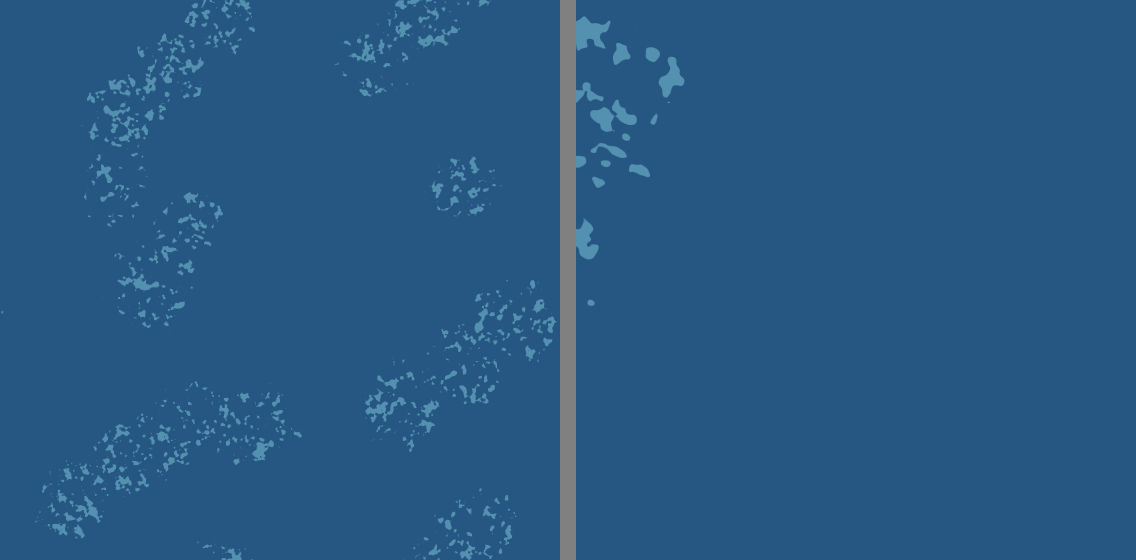
Left, the full canvas; right, a detail of the centre.
A WebGL 2 fragment shader for this texture:

```glsl
#version 300 es
precision highp float;
// Chains of round, speckled patches of pale flecks scattered over a flat blue ground.

uniform vec2 u_resolution;
out vec4 fragColor;

const vec3 GROUND_COLOR = vec3(0.15, 0.34, 0.51);
const vec3 FLECK_COLOR = vec3(0.33, 0.57, 0.69);

const ivec2 CHAIN_GRID = ivec2(2, 3);   // chains across and up
const int MAX_LINKS = 4;                // most patches in one chain
const float CHAIN_JITTER = 0.35;        // wander of a chain inside its cell
const float LINK_LENGTH = 0.125;        // distance between linked patches
const float CHAIN_ANGLE = 0.9;          // usual heading, in radians
const float ANGLE_SPREAD = 1.4;
const float BEND = 1.6;                 // turn from link to link
const float PATCH_RADIUS = 0.083;
const float PATCH_CORE = 0.7;           // share of the radius at full density
const float PATCH_RAGGEDNESS = 0.02;

const float CLUMP_FREQ = 48.0;
const float GRAIN_FREQ = 112.0;
const float CHIP_FREQ = 205.0;
const float DENSE_LEVEL = 0.60;         // grain threshold in a patch core
const float SPARSE_LEVEL = 0.86;        // grain threshold at a patch rim

float hash(vec2 p) {
    return fract(sin(dot(p, vec2(127.1, 311.7))) * 43758.5453);
}

float valueNoise(vec2 p) {
    vec2 cell = floor(p);
    vec2 f = fract(p);
    vec2 w = f * f * (3.0 - 2.0 * f);
    float low = mix(hash(cell), hash(cell + vec2(1.0, 0.0)), w.x);
    float high = mix(hash(cell + vec2(0.0, 1.0)), hash(cell + vec2(1.0)), w.x);
    return mix(low, high, w.y);
}

vec2 rotate(vec2 p, float angle) {
    float c = cos(angle);
    float s = sin(angle);
    return vec2(c * p.x - s * p.y, s * p.x + c * p.y);
}

// Distance on a canvas that wraps at its borders
float wrappedDistance(vec2 a, vec2 b) {
    return length(fract(a - b + 0.5) - 0.5);
}

// Density of one patch: full in the core, fading to its rim
float patchDensity(vec2 p, vec2 center, vec2 seed) {
    float radius = PATCH_RADIUS * mix(0.85, 1.15, hash(seed + 3.7));
    float d = wrappedDistance(p, center) / radius;
    float fade = 1.0 - smoothstep(PATCH_CORE, 1.0, d);
    return fade * mix(0.85, 1.0, hash(seed + 8.3));
}

// Strongest density of all patches, laid out as bending chains
float chainDensity(vec2 p) {
    float density = 0.0;
    for (int i = 0; i < CHAIN_GRID.x * CHAIN_GRID.y; i++) {
        vec2 cell = vec2(i % CHAIN_GRID.x, i / CHAIN_GRID.x);
        vec2 seed = cell + 17.0;
        vec2 jitter = vec2(hash(seed), hash(seed + 5.1)) - 0.5;
        vec2 stagger = vec2(0.0, 0.5 * cell.x);
        vec2 anchor = (cell + 0.5 + stagger + CHAIN_JITTER * jitter) / vec2(CHAIN_GRID);

        int links = 1 + (3 * i + 3) % MAX_LINKS;
        float angle = CHAIN_ANGLE + ANGLE_SPREAD * (hash(seed + 9.4) - 0.5);
        vec2 heading = vec2(cos(angle), sin(angle));
        vec2 center = anchor - 0.5 * float(links - 1) * LINK_LENGTH * heading;

        for (int k = 0; k < links; k++) {
            vec2 linkSeed = seed + vec2(float(k) * 2.3, 31.0);
            density = max(density, patchDensity(p, center, linkSeed));
            center += LINK_LENGTH * heading;
            heading = rotate(heading, BEND * (hash(linkSeed) - 0.5));
        }
    }
    return density;
}

// Clumps, grains and chips, each octave turned to hide the lattice
float grainField(vec2 p) {
    return 0.25 * valueNoise(rotate(p, 0.4) * CLUMP_FREQ + 11.0)
         + 0.45 * valueNoise(rotate(p, 1.1) * GRAIN_FREQ + 37.0)
         + 0.30 * valueNoise(rotate(p, 2.0) * CHIP_FREQ + 71.0);
}

void main() {
    vec2 p = gl_FragCoord.xy / min(u_resolution.x, u_resolution.y);

    // Patch layout with a ragged outline
    vec2 wobble = vec2(valueNoise(p * 22.0), valueNoise(p * 22.0 + 50.0)) - 0.5;
    float density = chainDensity(p + PATCH_RAGGEDNESS * wobble);

    // Flecks where the grain rises above the local threshold
    float grain = grainField(p);
    float level = mix(SPARSE_LEVEL, DENSE_LEVEL, density);
    float edge = max(fwidth(grain), 0.001);
    float fleck = clamp((grain - level) / edge + 0.5, 0.0, 1.0);
    fleck *= smoothstep(0.0, 0.08, density);

    fragColor = vec4(mix(GROUND_COLOR, FLECK_COLOR, fleck), 1.0);
}
```
